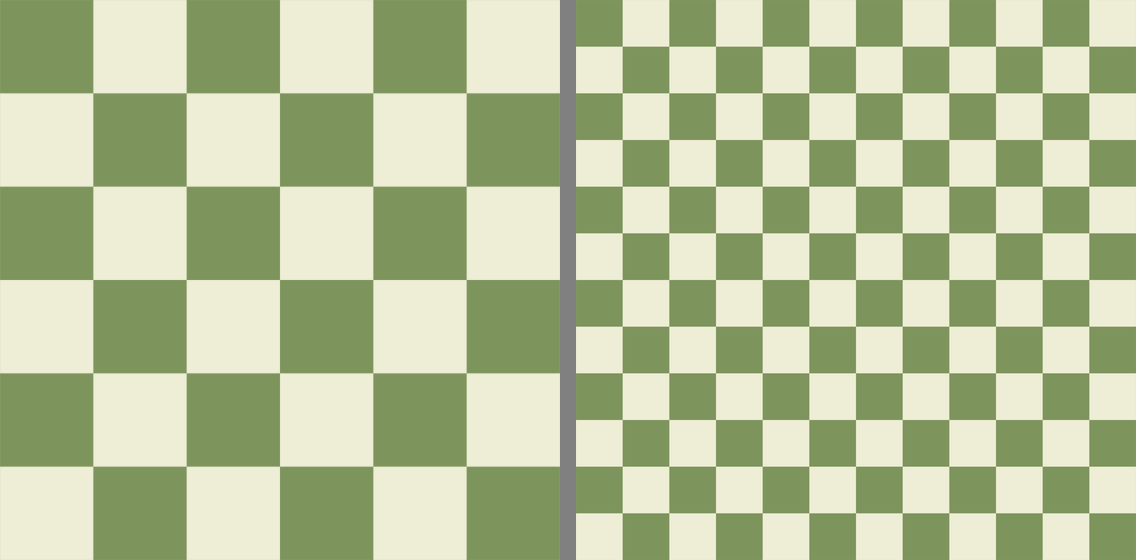
Left, the tile; right, the same tile 2 across and 2 down.
Reproduce this pattern procedurally as a WebGL 1 fragment shader.

```glsl
precision highp float;

uniform vec2 u_resolution;

const float SQUARES = 6.0;        // squares per side; even, so the board tiles
const float EDGE_WIDTH = 0.002;   // soft edge, as a fraction of the canvas
const vec3 CREAM = vec3(0.932, 0.930, 0.836);
const vec3 GREEN = vec3(0.490, 0.580, 0.362);

// Signed distance to the nearest grid line, positive in even squares
vec2 signedLineDistance(vec2 p) {
  return abs(mod(p - 0.5, 2.0) - 1.0) - 0.5;
}

void main() {
  vec2 uv = gl_FragCoord.xy / u_resolution;

  // Edges never get thinner than one pixel
  vec2 halfEdge = 0.5 * SQUARES * max(vec2(EDGE_WIDTH), 1.0 / u_resolution);
  vec2 side = clamp(signedLineDistance(uv * SQUARES) / halfEdge, -1.0, 1.0);

  // Equal signs give cream, opposite signs give green
  float cream = 0.5 + 0.5 * side.x * side.y;
  gl_FragColor = vec4(mix(GREEN, CREAM, cream), 1.0);
}
```
